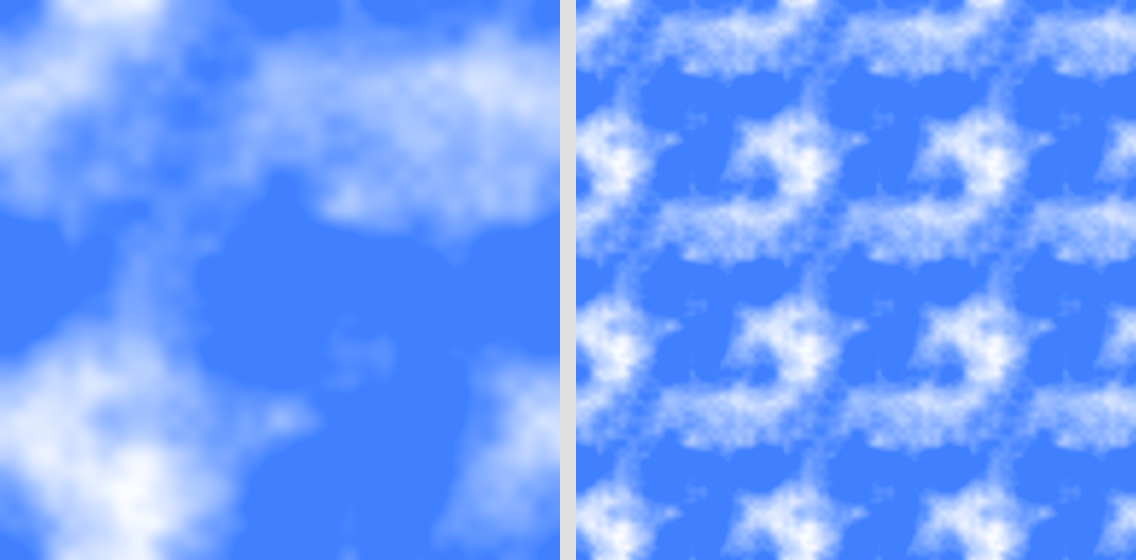
Left: one tile. Right: repeated 3 by 3.
Give the GLSL for this texture, as a Shadertoy shader.

```glsl
// Soft white clouds drifting over a flat blue sky, as a seamless tile.
// Broad waves and wrapping value noise in four octaves form a density; what
// lies above a threshold becomes cover, blended linearly from sky to white.

const vec3 SKY_COLOR = vec3(0.25, 0.50, 1.0);
const vec3 CLOUD_COLOR = vec3(1.0);
const int FIRST_OCTAVE = 2;         // coarsest grid: 2^2 cells per side
const int LAST_OCTAVE = 5;          // finest grid: 2^5 cells per side
const float BANK_AMPLITUDE = 0.48;  // broad cloud banks
const float PUFF_AMPLITUDE = 0.235; // first octave of finer puffs
const float PERSISTENCE = 0.48;     // amplitude ratio between finer octaves
const float WAVE_Y = 0.156;         // one wave up the tile
const float WAVE_X = 0.078;         // one wave across the tile
const float COLUMN_WAVE = 0.125;    // two waves across the tile
const float MEAN_COVER = 0.2;
const float COVER_GAIN = 2.73;
const int SCRAMBLE_FACTOR = 429;    // must be odd
const int SCRAMBLE_OFFSET = 695;
const float TAU = 6.28319;

// Permutes the cell indices of a grid, so its values are evenly spread
// over 0..1 and every octave keeps the same mean.
float cellValue(ivec2 cell, int octave) {
    int side = 1 << octave;
    int count = side * side;
    cell &= side - 1;               // wrap at the tile edges
    int index = cell.y * side + cell.x;
    for (int i = 0; i < octave; i++) {
        index = (index * SCRAMBLE_FACTOR + SCRAMBLE_OFFSET) & (count - 1);
        index ^= index >> octave;
    }
    return (float(index) + 0.5) / float(count);
}

// Smoothly interpolated lattice noise around zero, 2^octave cells per side.
float tiledNoise(vec2 uv, int octave) {
    vec2 p = uv * float(1 << octave);
    ivec2 cell = ivec2(floor(p));
    vec2 blend = smoothstep(0.0, 1.0, fract(p));
    float bottom = mix(cellValue(cell, octave),
                       cellValue(cell + ivec2(1, 0), octave), blend.x);
    float top = mix(cellValue(cell + ivec2(0, 1), octave),
                    cellValue(cell + ivec2(1, 1), octave), blend.x);
    return mix(bottom, top, blend.y) - 0.5;
}

// Coarse noise, gathered into larger banks by whole waves.
float cloudBanks(vec2 uv) {
    vec2 wave = cos(TAU * uv);
    return tiledNoise(uv, FIRST_OCTAVE) + WAVE_Y * wave.y + WAVE_X * wave.x
         - COLUMN_WAVE * cos(2.0 * TAU * uv.x);
}

// Banks plus finer puffs, around zero.
float cloudDensity(vec2 uv) {
    float density = BANK_AMPLITUDE * cloudBanks(uv);
    float amplitude = PUFF_AMPLITUDE;
    for (int octave = FIRST_OCTAVE + 1; octave <= LAST_OCTAVE; octave++) {
        density += amplitude * tiledNoise(uv, octave);
        amplitude *= PERSISTENCE;
    }
    return density;
}

void mainImage(out vec4 fragColor, in vec2 fragCoord) {
    vec2 uv = fragCoord / iResolution.xy;
    float cover = clamp(MEAN_COVER + COVER_GAIN * cloudDensity(uv), 0.0, 1.0);
    fragColor = vec4(mix(SKY_COLOR, CLOUD_COLOR, cover), 1.0);
}
```
